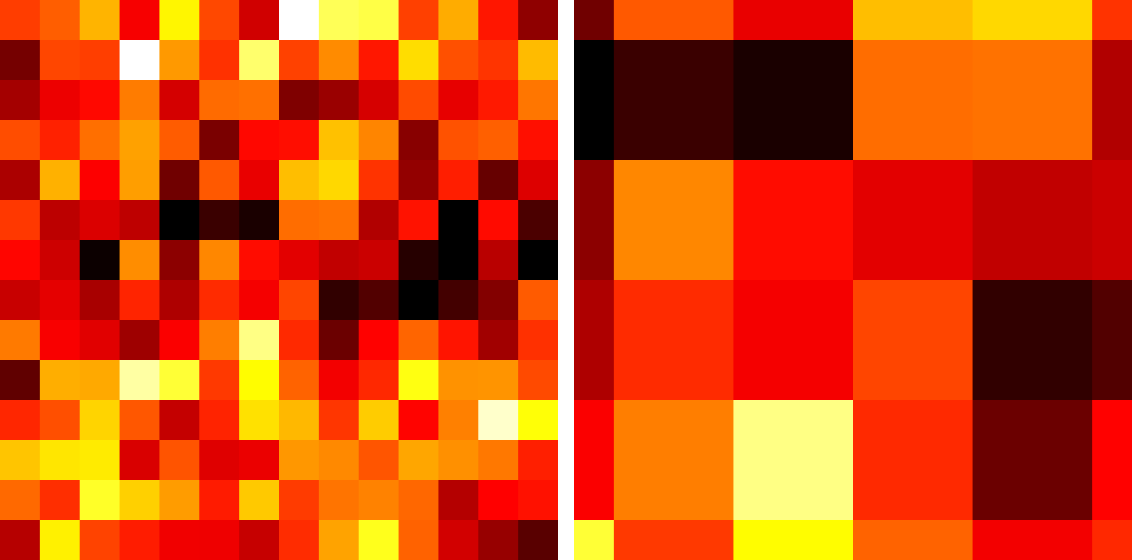
Left, the full canvas; right, a detail of the centre.
Reproduce this texture procedurally as a WebGL 2 fragment shader.

```glsl
#version 300 es
precision highp float;
precision highp int;

uniform vec2 u_resolution;
out vec4 fragColor;

const int GRID = 14;

float hash(ivec2 c) {
    const uint MIXER = 2654435769u;
    uint n = (uint(c.x) * 7919u + uint(c.y) * 104729u + 37u) * MIXER;
    n = (n ^ (n >> 15)) * MIXER;
    n ^= n >> 16;
    return float(n >> 8) / 16777216.0;
}

// Raw heat of a cell: single grains, two-cell dominoes and broad waves
float rawHeat(ivec2 cell) {
    ivec2 block = (cell + 1) / 2;
    bool tall = hash(block + 90) > 0.5;
    ivec2 domino = tall ? ivec2(cell.x + 200, block.y) : ivec2(block.x, cell.y + 300);
    vec2 p = vec2(cell);
    float waves = 0.15 * cos((p.y - 2.5) * 0.63) + 0.07 * sin(p.x * 0.45 - 0.9 + 0.1 * p.y);
    return 0.55 * hash(cell) + 0.45 * hash(domino) + waves;
}

// Rank among all cells, reshaped to a bell curve so the shares stay fixed
float temperature(ivec2 cell) {
    float heat = rawHeat(cell);
    float below = 0.5;
    for (int y = 0; y < GRID; y++) {
        for (int x = 0; x < GRID; x++) {
            below += rawHeat(ivec2(x, y)) < heat ? 1.0 : 0.0;
        }
    }
    float rank = below / float(GRID * GRID);
    return clamp(0.435 + 0.118 * log(rank / (1.0 - rank)), 0.0, 1.0);
}

// Black, red, yellow, white
vec3 hotRamp(float t) {
    return clamp((t - vec3(0.0, 0.365, 0.746)) / vec3(0.365, 0.381, 0.254), 0.0, 1.0);
}

void main() {
    vec2 footprint = float(GRID) / u_resolution;
    vec2 upper = gl_FragCoord.xy * footprint + 0.5 * footprint;
    ivec2 corner = ivec2(floor(upper));
    vec2 cover = clamp((upper - vec2(corner)) / footprint, 0.0, 1.0);

    // Blend the cells that share this pixel
    vec3 color = vec3(0.0);
    for (int i = 0; i < 4; i++) {
        ivec2 side = ivec2(i & 1, i >> 1);
        vec2 share = mix(cover, 1.0 - cover, vec2(side));
        float weight = share.x * share.y;
        if (weight > 0.001) {
            ivec2 cell = clamp(corner - side, ivec2(0), ivec2(GRID - 1));
            color += weight * hotRamp(temperature(cell));
        }
    }
    fragColor = vec4(color, 1.0);
}
```
